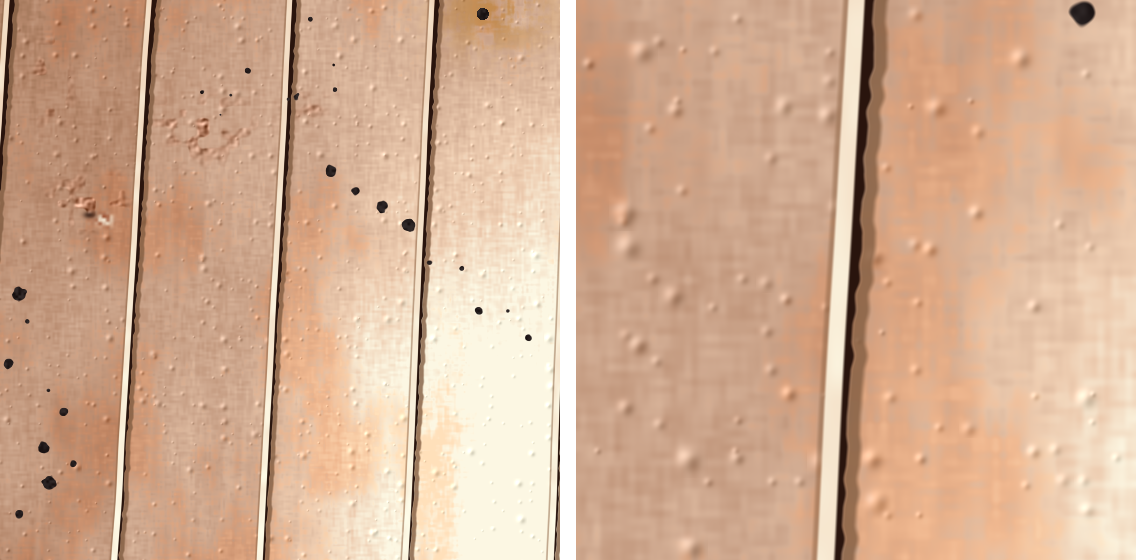
Left: the whole. Right: its middle third, enlarged.
Give the GLSL for this texture, as a WebGL 1 fragment shader.

```glsl
precision highp float;

uniform vec2 u_resolution;

const vec3 BROWN = vec3(0.56, 0.40, 0.28);
const vec3 CLAY  = vec3(0.71, 0.53, 0.42);
const vec3 TAN   = vec3(0.81, 0.66, 0.56);
const vec3 PALE  = vec3(0.93, 0.80, 0.69);
const vec3 CREAM = vec3(0.99, 0.97, 0.89);
const vec3 DARK  = vec3(0.16, 0.08, 0.05);
const vec3 HOLE  = vec3(0.13, 0.10, 0.10);
const vec3 RUST  = vec3(0.60, 0.30, 0.18);
const vec3 OCHRE = vec3(0.74, 0.52, 0.25);

float hash(vec2 p) {
  vec3 q = fract(vec3(p.xyx) * 0.1031);
  q += dot(q, q.yzx + 33.33);
  return fract((q.x + q.y) * q.z);
}

vec2 hash2(vec2 p) {
  return vec2(hash(p), hash(p + 41.7));
}

float noise(vec2 p) {
  vec2 i = floor(p), f = fract(p);
  f = f * f * (3.0 - 2.0 * f);
  return mix(mix(hash(i), hash(i + vec2(1, 0)), f.x),
             mix(hash(i + vec2(0, 1)), hash(i + vec2(1, 1)), f.x), f.y);
}

float fbm(vec2 p) {
  float sum = 0.0, amp = 0.5;
  for (int i = 0; i < 5; i++) {
    sum += amp * noise(p);
    p = p * 2.03 + 17.3;
    amp *= 0.5;
  }
  return sum;
}

float band(float x, float a, float b, float soft) {
  return smoothstep(a - soft, a + soft, x) - smoothstep(b - soft, b + soft, x);
}

float patchMask(vec2 uv, vec2 centre, vec2 size) {
  vec2 d = (uv - centre) / size;
  return exp(-dot(d, d));
}

// Five-step paint ramp, tone from 0 to 4
vec3 ramp(float tone) {
  vec3 c = mix(BROWN, CLAY, clamp(tone, 0.0, 1.0));
  c = mix(c, TAN, clamp(tone - 1.0, 0.0, 1.0));
  c = mix(c, PALE, clamp(tone - 2.0, 0.0, 1.0));
  return mix(c, CREAM, clamp(tone - 3.0, 0.0, 1.0));
}

// Signed relief of small pits, lit from the upper left
float pits(vec2 uv, float cells, float chance) {
  vec2 p = uv * cells, id = floor(p);
  float radius = mix(0.09, 0.2, hash(id + 5.1));
  vec2 d = (fract(p) - 0.3 - 0.4 * hash2(id + 9.3)) / radius;
  return step(hash(id), chance) * dot(d, vec2(-0.8, 0.6)) * exp(-dot(d, d));
}

// Ragged round holes strewn along a line
float holes(vec2 uv, vec2 from, vec2 to, vec2 spread, float size, float soft, float seed) {
  float cover = 0.0;
  float ragged = 0.005 * (noise(uv * 150.0) - 0.5);
  for (int i = 0; i < 9; i++) {
    vec2 key = vec2(float(i) * 3.1, seed);
    vec2 centre = mix(from, to, (float(i) + 0.5) / 9.0) + (hash2(key) - 0.5) * spread;
    float radius = size * mix(0.25, 1.0, hash(key + 23.0));
    float d = length(uv - centre) + ragged * radius / size;
    cover = max(cover, 1.0 - smoothstep(radius - soft, radius + soft, d));
  }
  return cover;
}

void main() {
  vec2 uv = gl_FragCoord.xy / u_resolution;
  float soft = max(0.0012, 0.7 / u_resolution.x);

  // Leaning planks, spreading slightly toward the bottom
  float pitch = mix(0.2595, 0.2525, uv.y);
  float across = (uv.x - mix(-0.054, 0.0145, uv.y)) / pitch;
  float groove = floor(across + 0.5);
  float s = (across - groove) * pitch + 0.002 * (noise(vec2(uv.y * 9.0, groove)) - 0.5);
  float plank = floor(across);

  // Light falling from the lower right, with worn paint and weave
  float glow = smoothstep(0.75, 0.1, length((uv - vec2(0.97, 0.12)) * vec2(1.2, 0.8)));
  float weave = noise(uv * vec2(240.0, 60.0)) + noise(uv * vec2(70.0, 230.0)) - 1.0;
  float streak = noise(vec2(across * 26.0, uv.y * 5.0)) - 0.5;
  float tone = 1.05 + 0.95 * smoothstep(0.0, 0.65, uv.x) + 0.35 * (1.0 - uv.y) + 2.2 * glow;
  tone += 1.1 * (fbm(uv * 5.0 + plank * 3.7) - 0.48) + 0.42 * weave + 0.3 * streak;
  tone += 0.25 * (hash(vec2(plank, 7.0)) - 0.5);
  vec3 color = ramp(tone);

  // Orange wear and the ochre stain
  float wear = smoothstep(0.5, 0.72, fbm(uv * vec2(9.0, 5.0) + 31.0) + 0.14 * weave);
  color = mix(color, color * vec3(1.02, 0.84, 0.70), 0.6 * wear);
  float stain = patchMask(uv, vec2(0.88, 0.98), vec2(0.10, 0.07));
  color = mix(color, OCHRE, 0.75 * stain * smoothstep(0.25, 0.6, fbm(uv * 28.0) + 0.2 * weave));

  // Pits and flaking paint
  color += 0.34 * pits(uv, 34.0, 0.2) + 0.24 * pits(uv + 0.37, 58.0, 0.14);
  float flaking = patchMask(uv, vec2(0.16, 0.64), vec2(0.06, 0.04))
                + patchMask(uv, vec2(0.36, 0.77), vec2(0.08, 0.05))
                + patchMask(uv, vec2(0.09, 0.85), vec2(0.03, 0.06))
                + 0.7 * patchMask(uv, vec2(0.55, 0.81), vec2(0.04, 0.02));
  float chips = flaking * smoothstep(0.5, 0.75, noise(uv * 55.0));
  float relief = noise(uv * 130.0) - noise(uv * 130.0 + vec2(-0.6, 0.5));
  color = mix(color, RUST, 0.4 * chips) + 0.6 * chips * relief;
  float scar = patchMask(uv, vec2(0.185, 0.607), vec2(0.017, 0.011));
  color = mix(color, mix(RUST, CREAM, noise(uv * 140.0)), min(1.0, 1.3 * scar));
  color = mix(color, DARK, 0.8 * patchMask(uv, vec2(0.16, 0.616), vec2(0.011, 0.006)));

  // Groove: shaded wall, ragged dark gap, lit lip
  float gapEnd = mix(0.0075, 0.0115, uv.y) + 0.003 * (noise(vec2(uv.y * 110.0, groove)) - 0.5);
  color = mix(color, BROWN * 0.9, 0.8 * band(s, gapEnd, gapEnd + 0.008, 0.002));
  color = mix(color, BROWN, 0.55 * band(s, -0.009, -0.005, 0.0015));
  color = mix(color, DARK, band(s, 0.003, gapEnd, soft));
  vec3 lip = mix(CREAM, PALE, 0.7 * uv.y + 0.4 * (noise(uv * vec2(90.0, 40.0)) - 0.5));
  color = mix(color, lip, band(s, -0.006, mix(0.005, 0.003, uv.y), soft));

  // Burnt holes: diagonal trail, lower left cluster, stray specks
  float burnt = holes(uv, vec2(0.56, 0.72), vec2(0.98, 0.37), vec2(0.03, 0.05), 0.012, soft, 3.0);
  burnt = max(burnt, holes(uv, vec2(0.10, 0.48), vec2(0.10, 0.04), vec2(0.18, 0.05), 0.013, soft, 8.0));
  burnt = max(burnt, holes(uv, vec2(0.36, 0.90), vec2(0.62, 0.84), vec2(0.10, 0.22), 0.005, soft, 14.0));
  burnt = max(burnt, patchMask(uv, vec2(0.862, 0.975), vec2(0.011)) > 0.37 ? 1.0 : 0.0);
  color = mix(color, HOLE + 0.12 * (noise(uv * 200.0) - 0.4), burnt);

  gl_FragColor = vec4(clamp(color, 0.0, 1.0), 1.0);
}
```
